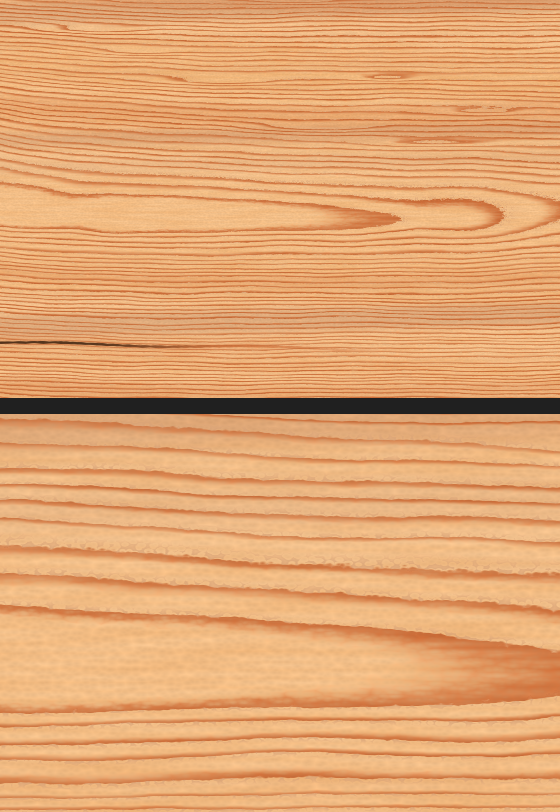
Top: the whole. Bottom: its middle third, enlarged.
Write a WebGL 2 fragment shader that draws this texture.

```glsl
#version 300 es
precision highp float;
// Flat-sawn softwood board: growth rings are level lines of a tapering cone
// whose long tongue points right. Layered sines bend and bunch the rings,
// stretched cellular noise frays their edges and adds fibres and pores.

#define AXIS_Y 0.453        // height of the tongue
#define CORE 0.045          // half width of the innermost ring
#define TAPER 1.6           // bluntness of the tongue
#define GAP_BELOW 0.0130    // ring spacing under the axis
#define GAP_ABOVE 0.0185    // ring spacing over the axis
#define TIGHTEN 32.0        // rings get denser away from the axis
#define FRAY 0.16           // raggedness of ring edges
#define EARLYWOOD vec3(0.962, 0.768, 0.560)
#define HONEY vec3(0.935, 0.700, 0.460)
#define LATEWOOD vec3(0.795, 0.425, 0.220)
#define DULL vec3(0.825, 0.620, 0.455)
#define CRACK vec3(0.270, 0.160, 0.080)

out vec4 fragColor;
uniform vec2 u_resolution;

vec2 hash2(vec2 p) {
    vec3 q = fract(p.xyx * vec3(0.1031, 0.1030, 0.0973));
    q += dot(q, q.yzx + 33.33);
    return fract((q.xx + q.yz) * q.zy);
}

// Distance to the nearest scattered point, centred near zero
float cells(vec2 p) {
    vec2 base = floor(p), f = fract(p);
    float nearest = 4.0;
    for (int j = -1; j <= 1; j++)
        for (int i = -1; i <= 1; i++) {
            vec2 cell = vec2(i, j);
            vec2 toPoint = cell + hash2(base + cell) - f;
            nearest = min(nearest, dot(toPoint, toPoint));
        }
    return sqrt(nearest) - 0.45;
}

// Layered sines in -1..1
float waves(float v, float seed) {
    return 0.5 * sin(v + seed) + 0.3 * sin(2.3 * v + 1.7 * seed)
         + 0.2 * sin(4.7 * v - 2.9 * seed);
}

// Ring count outward from the innermost ring, negative inside it
float ringPhase(vec2 p) {
    float d = p.y - AXIS_Y - 0.022 * exp(-4.0 * p.x);
    float lift = smoothstep(0.0, 0.12, d) * (1.0 - smoothstep(0.15, 0.5, d));
    d -= 0.035 * lift * exp(-3.0 * p.x);
    d += 0.005 * waves(4.0 * p.x, 1.0 + 5.0 * p.y);
    d += 0.003 * waves(6.0 * p.x, 31.0 * p.y);
    d += 0.0008 * waves(23.0 * p.x, 17.0 * p.y);

    // Blunt tongue, a plateau, then the blunt end of the second ring
    float closing = CORE * pow(min(p.x, 1.05), TAPER) + 0.025 * smoothstep(1.15, 1.45, p.x);
    float r = length(vec2(d, closing));
    float pinch = (p.x - 0.19) / 0.07;
    r += 0.010 * exp(-pinch * pinch - d * d / 0.004);

    float w = r - CORE;
    if (w < 0.0) return w / CORE;
    float gap = mix(GAP_BELOW, GAP_ABOVE, smoothstep(-0.08, 0.12, d));
    float spread = 0.012 * smoothstep(0.0, 0.06, d) * (1.0 - exp(-w / 0.02));
    float bunch = 0.0035 * sin(70.0 * w) + 0.0014 * sin(190.0 * w);
    return (w - spread + bunch) / gap + TIGHTEN * w * w;
}

// Flat lens-shaped swellings that close some rings into islands
float lenses(vec2 p) {
    float sum = 0.0;
    for (int i = 0; i < 8; i++) {
        vec2 h = hash2(vec2(float(i) * 7.0 + 3.0, 11.0));
        vec2 center = vec2(1.4 * h.x, 0.6 + 0.05 * (float(i) + h.y));
        vec2 q = (p - center) / vec2(0.07 + 0.12 * h.y, 0.010);
        sum += 1.2 * exp(-dot(q, q));
    }
    return sum;
}

void main() {
    vec2 p = gl_FragCoord.xy / u_resolution.y;
    float px = 1.0 / u_resolution.y;

    // Noise layers
    float streak = cells(p * vec2(7.0, 150.0));
    float fibre = cells(p * vec2(45.0, 210.0) + 17.0);
    float pore = cells(p * vec2(150.0, 230.0) + 71.0);

    // Ring coordinate: t runs from -0.5 to 0.5 with the sharp edge at zero
    float phase = ringPhase(p) + lenses(p);
    phase += FRAY * (0.6 * fibre + 0.4 * pore);
    float blur = clamp(fwidth(phase), 0.06, 0.4);
    phase = max(phase, -0.48);
    float ring = floor(phase + 0.5);
    float t = phase - ring;

    // Latewood darkens gradually outward, then stops abruptly
    float side = p.y > AXIS_Y ? 0.0 : 40.0;
    float seed = ring < 1.5 ? ring : ring + side;
    float width = 0.36 + 0.12 * waves(3.0 * p.x, 7.3 * seed);
    width += 0.3 * smoothstep(0.5, 0.85, waves(3.0 * p.x, 3.7 * seed));
    float tip = mix(0.5, 1.1, smoothstep(0.55, 0.9, p.x));
    width = min(width * (ring < 0.5 ? tip : 1.0), 0.48);
    float rise = pow(smoothstep(-width, 0.0, t), 1.4);
    float fall = 1.0 - smoothstep(0.0, blur, t);
    float late = t < 0.0 ? rise : fall;
    float away = smoothstep(0.06, 0.16, abs(p.y - AXIS_Y));
    float bundle = waves(27.0 * p.y + 0.6 * p.x, 0.8);
    late *= 0.84 + 0.14 * waves(2.0 * p.x, 5.1 * seed) + 0.2 * bundle * away + 0.3 * streak;

    // Earlywood with slow bands of honey, orange and dull tones
    float band = waves(15.0 * p.y + 0.5 * p.x, 2.0);
    float warm = smoothstep(0.0, 0.8, waves(19.0 * p.y + 0.5 * sin(2.0 * p.x), 0.6));
    float dull = smoothstep(0.0, 0.8, waves(17.0 * p.y - 0.4 * p.x, 4.4));
    float honey = 0.4 + 0.5 * band * away + 0.8 * streak;
    vec3 color = mix(EARLYWOOD, HONEY, clamp(honey, 0.0, 1.0));
    color = mix(color, DULL, 0.6 * dull * away);
    color = mix(color, LATEWOOD, 0.2 * warm * away);

    // Dull specks just outside the wider rings
    float fuzz = step(0.0, t) * (1.0 - smoothstep(0.05, 0.45, t));
    fuzz *= smoothstep(-0.05, 0.2, pore + 0.5 * fibre);
    color = mix(color, DULL, 0.7 * fuzz);
    color = mix(color, LATEWOOD, clamp(late, 0.0, 1.0));

    // Long dark crack near the lower edge
    float crackY = 0.139 - 0.018 * p.x + 0.003 * sin(12.0 * p.x);
    float off = abs(p.y - crackY + 0.002 * fibre);
    float crack = 1.0 - smoothstep(0.0012, 0.0012 + 1.3 * px, off);
    float shade = 0.4 * exp(-off / 0.010);
    float fade = 1.0 - smoothstep(0.45, 1.1, p.x);
    vec3 crackColor = mix(CRACK, LATEWOOD, smoothstep(0.2, 0.6, p.x));
    color = mix(color, LATEWOOD, fade * shade);
    color = mix(color, crackColor, 0.9 * fade * crack);

    // Fine surface grain
    color *= 1.0 + 0.06 * pore + 0.04 * fibre;
    fragColor = vec4(clamp(color, 0.0, 1.0), 1.0);
}
```
